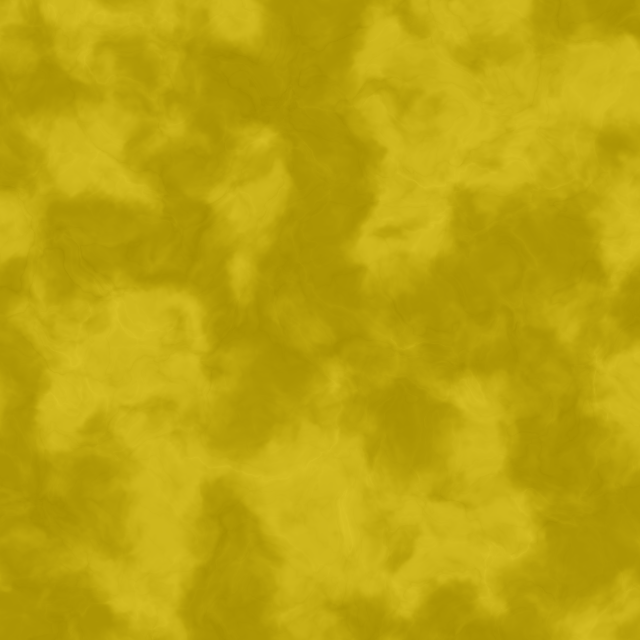
A three.js fragment shader for this texture:

```glsl
varying vec2 vUv;

const vec3 DARK_OCHRE = vec3(0.645, 0.555, 0.0);
const vec3 MID_GOLD = vec3(0.74, 0.65, 0.05);
const vec3 LIGHT_GOLD = vec3(0.85, 0.76, 0.15);

const float CLOUD_SCALE = 8.0;
const float CLOUD_FOLD = 9.0;
const float CLOUD_STRENGTH = 0.33;
const float CLOUD_WARP = 0.55;
const float VEIN_SCALE = 9.0;
const float VEIN_WARP = 1.4;
const float VEIN_SHARPNESS = 24.0;
const float VEIN_STRENGTH = 0.15;
const float FINE_VEIN_STRENGTH = 0.08;
const float OCTAVE_GAIN = 0.48;
const int OCTAVES = 5;

float hash(vec2 p) {
  return fract(sin(dot(p, vec2(127.1, 311.7))) * 43758.5453);
}

float valueNoise(vec2 p) {
  vec2 cell = floor(p);
  vec2 f = fract(p);
  vec2 blend = f * f * f * (f * (f * 6.0 - 15.0) + 10.0);
  float bottom = mix(hash(cell), hash(cell + vec2(1.0, 0.0)), blend.x);
  float top = mix(hash(cell + vec2(0.0, 1.0)), hash(cell + 1.0), blend.x);
  return mix(bottom, top, blend.y);
}

// Octave sum, normalised to 0..1
float fbm(vec2 p) {
  float sum = 0.0;
  float total = 0.0;
  float amplitude = 1.0;
  for (int i = 0; i < OCTAVES; i++) {
    sum += amplitude * valueNoise(p);
    total += amplitude;
    amplitude *= OCTAVE_GAIN;
    p = mat2(1.6, 1.2, -1.2, 1.6) * p + vec2(17.3, 9.1);
  }
  return sum / total;
}

vec2 warpField(vec2 p) {
  return vec2(fbm(p), fbm(p + vec2(41.7, 23.9))) - 0.5;
}

// Thin soft line along the middle contour of a noise field, varying in weight
float veins(vec2 p) {
  float line = exp(-abs(fbm(p) - 0.5) * VEIN_SHARPNESS);
  float weight = mix(0.35, 1.0, valueNoise(p * 0.8 + 63.0));
  return line * weight;
}

// Light veins minus dark veins
float veinPair(vec2 p) {
  return veins(p + 5.0) - veins(p * 1.1 + 87.0);
}

void main() {
  // Cloudy patches, folded back at their extremes
  vec2 cloudPos = vUv * CLOUD_SCALE;
  cloudPos += CLOUD_WARP * warpField(cloudPos * 1.5 + 11.0);
  float tone = 0.48 + CLOUD_STRENGTH * sin((fbm(cloudPos) - 0.5) * CLOUD_FOLD);

  // Curling wisps at two sizes
  vec2 veinPos = vUv * VEIN_SCALE;
  veinPos += VEIN_WARP * warpField(veinPos * 0.9 + 31.0);
  tone += VEIN_STRENGTH * veinPair(veinPos);
  tone += FINE_VEIN_STRENGTH * veinPair(veinPos * 1.9 + 140.0);

  // Three-stop gold ramp
  tone = clamp(tone, 0.0, 1.0);
  vec3 color = mix(DARK_OCHRE, MID_GOLD, min(tone * 2.0, 1.0));
  color = mix(color, LIGHT_GOLD, max(tone * 2.0 - 1.0, 0.0));
  gl_FragColor = vec4(color, 1.0);
}
```
